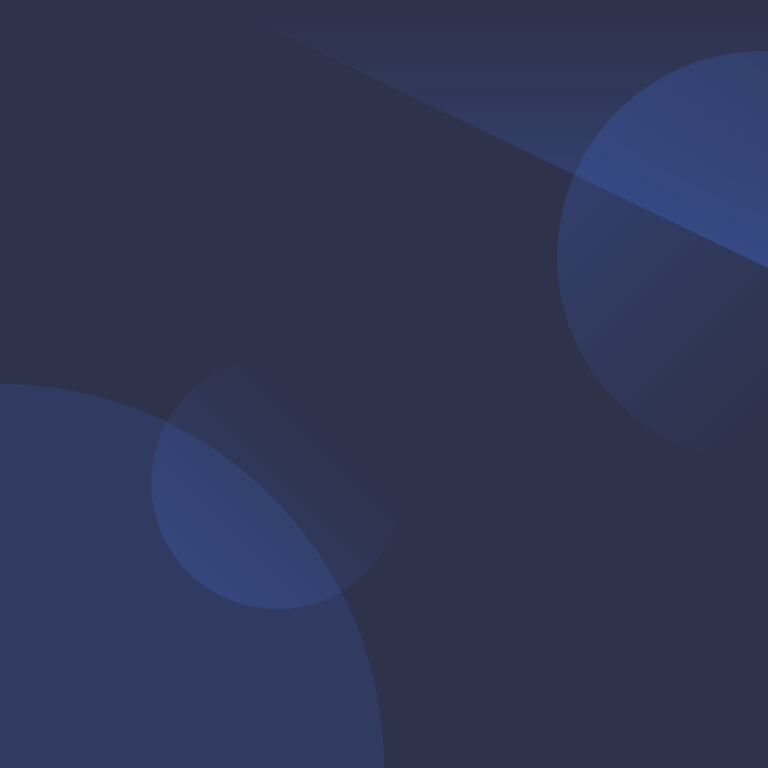
Give the GLSL for this background, as a WebGL 2 fragment shader.

```glsl
#version 300 es
precision highp float;

uniform vec2 u_resolution;
out vec4 outColor;

const vec3 BASE = vec3(0.180, 0.195, 0.292);
const vec3 ACCENT = vec3(0.240, 0.385, 0.752);

// Discs: centre in xy, radius in z
const vec3 CORNER_DISC = vec3(0.0, 0.0, 0.5);
const vec3 SMALL_DISC = vec3(0.361, 0.371, 0.164);
const vec3 RIGHT_DISC = vec3(0.9935, 0.6655, 0.268);
const float CORNER_ALPHA = 0.2;
const float SMALL_ALPHA = 0.29;
const float RIGHT_ALPHA = 0.29;

// Directions towards the bright rim, and where the fade reaches zero
const vec2 SMALL_GLOW = vec2(-0.70711, -0.70711);
const vec2 RIGHT_GLOW = vec2(-0.70711, 0.70711);
const float FADE_START = -0.6;

// Beam: lower edge from left to right, vertical fade
const vec2 BEAM_LEFT = vec2(0.307, 0.985);
const vec2 BEAM_RIGHT = vec2(1.0, 0.651);
const float BEAM_TOP = 0.988;
const float BEAM_ALPHA = 0.43;

// Antialiased coverage of the negative side of a distance
float coverage(float dist, float pixel) {
    return clamp(0.5 - dist / pixel, 0.0, 1.0);
}

float discMask(vec2 p, vec3 disc, float pixel) {
    return coverage(length(p - disc.xy) - disc.z, pixel);
}

// Linear fade across a disc, one at the rim facing the glow
float discFade(vec2 p, vec3 disc, vec2 glow) {
    float along = dot(p - disc.xy, glow) / disc.z;
    return clamp((along - FADE_START) / (1.0 - FADE_START), 0.0, 1.0);
}

float beamMask(vec2 p, float pixel) {
    vec2 edge = normalize(BEAM_RIGHT - BEAM_LEFT);
    vec2 upward = vec2(-edge.y, edge.x);
    return coverage(-dot(p - BEAM_LEFT, upward), pixel);
}

void main() {
    float side = min(u_resolution.x, u_resolution.y);
    vec2 p = gl_FragCoord.xy / side;
    float pixel = 1.0 / side;

    // Opacity of each translucent layer
    float corner = CORNER_ALPHA * discMask(p, CORNER_DISC, pixel);
    float small = SMALL_ALPHA * discMask(p, SMALL_DISC, pixel)
        * discFade(p, SMALL_DISC, SMALL_GLOW);
    float right = RIGHT_ALPHA * discMask(p, RIGHT_DISC, pixel)
        * discFade(p, RIGHT_DISC, RIGHT_GLOW);
    float beamFade = clamp((BEAM_TOP - p.y) / (BEAM_TOP - BEAM_RIGHT.y), 0.0, 1.0);
    float beam = BEAM_ALPHA * beamFade * beamMask(p, pixel);

    // All layers share one accent, so their transparencies multiply
    float clear = (1.0 - corner) * (1.0 - small) * (1.0 - right) * (1.0 - beam);
    outColor = vec4(mix(ACCENT, BASE, clear), 1.0);
}
```
